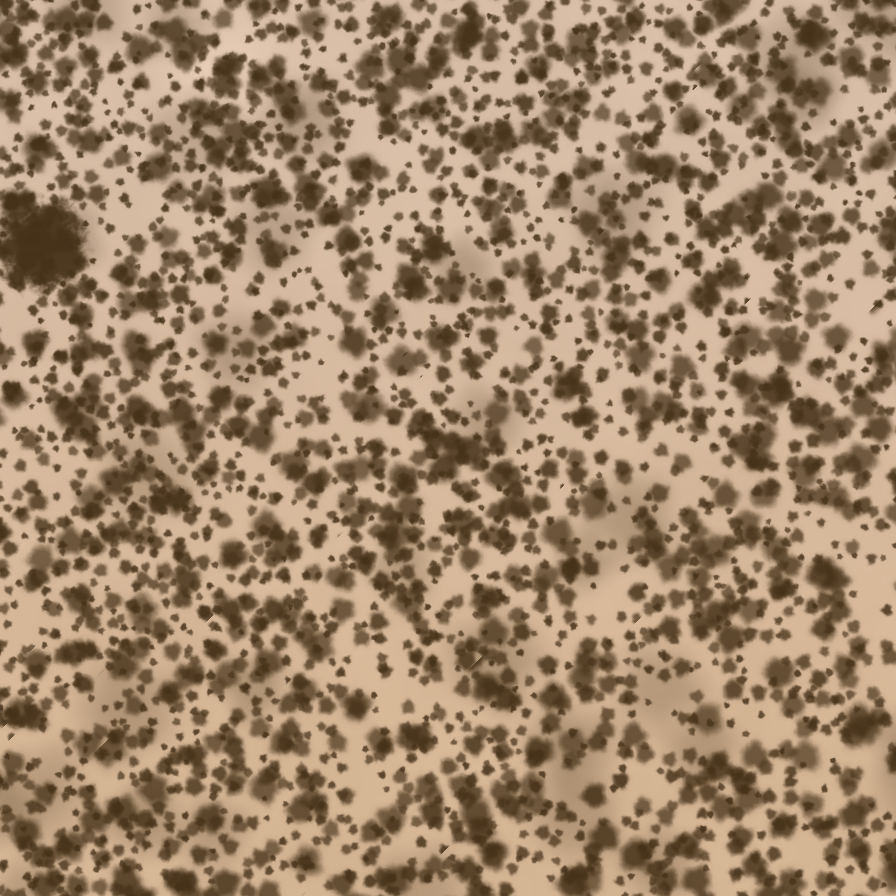
Write a Shadertoy shader that draws this texture.

```glsl
// Soft dark brown specks of mixed size clustered over warm beige paper.

const vec3 PAPER_TOP = vec3(0.85, 0.745, 0.655);
const vec3 PAPER_BOTTOM = vec3(0.835, 0.715, 0.585);
const vec3 SPECK_BROWN = vec3(0.27, 0.19, 0.095);

// Three random values for a cell
vec3 hash3(vec2 cell, float seed) {
    vec3 p = fract(vec3(cell.xyx + seed) * vec3(0.1031, 0.1030, 0.0973));
    p += dot(p, p.yxz + 33.33);
    return fract((p.xxy + p.yzz) * p.zyx);
}

// Smooth drifting variation in about -1..1
float waves(vec2 p) {
    float sum = 0.0;
    float gain = 0.5;
    for (int i = 0; i < 4; i++) {
        sum += gain * sin(p.x + 1.7 * sin(p.y * 0.8)) * cos(p.y + 1.3 * sin(p.x * 0.7));
        p = mat2(1.2, 1.5, -1.5, 1.2) * p + 2.3;
        gain *= 0.6;
    }
    return sum;
}

// Lumpy distance from a speck centre, in units of its radius
float lumpyDistance(vec2 offset, float radius, float phase) {
    float angle = atan(offset.y, offset.x);
    float lumps = 0.08 * sin(3.0 * angle + phase) + 0.06 * sin(5.0 * angle - 2.0 * phase);
    return length(offset) / (radius * (1.0 + lumps));
}

// Share of light let through by one layer of scattered specks;
// radii are fractions of a cell
float speckLayer(vec2 uv, float cells, vec2 radii, float chance, float blur, float ink, float seed) {
    vec2 p = uv * cells;
    vec2 home = floor(p);
    float light = 1.0;
    for (int y = -1; y <= 1; y++) {
        for (int x = -1; x <= 1; x++) {
            vec2 cell = home + vec2(x, y);
            vec3 place = hash3(cell, seed);
            vec3 look = hash3(cell, seed + 57.0);
            float crowd = 1.0 + 0.6 * waves((cell + 0.5) / cells * 19.0);
            if (place.z > chance * crowd) continue;
            float radius = mix(radii.x, radii.y, look.x);
            float d = lumpyDistance(p - cell - place.xy, radius, look.y * 6.2832);
            float core = 1.0 - smoothstep(1.0 - blur, 1.0 + blur, d);
            float halo = 1.0 - smoothstep(0.6, 1.9, d);
            light *= 1.0 - ink * mix(0.7, 1.0, look.z) * core;
            light *= 1.0 - 0.1 * ink * halo;
        }
    }
    return light;
}

// One dense ragged clump
float blot(vec2 uv, vec2 centre, float radius) {
    float ragged = length(uv - centre) / radius + 0.3 * waves(uv * 95.0);
    return 1.0 - smoothstep(0.7, 1.2, ragged);
}

void mainImage(out vec4 fragColor, in vec2 fragCoord) {
    vec2 uv = fragCoord / min(iResolution.x, iResolution.y);

    // Paper with a pale patch and faint mottling
    vec3 color = mix(PAPER_BOTTOM, PAPER_TOP, smoothstep(0.1, 0.9, uv.y));
    color += 0.07 * exp(-220.0 * dot(uv - vec2(0.25, 0.91), uv - vec2(0.25, 0.91)));
    color += 0.018 * waves(uv * 11.0 + 4.0);

    // Finely crinkled coordinates roughen the speck outlines
    vec2 crinkled = uv + 0.0016 * vec2(waves(uv * 210.0), waves(uv.yx * 210.0 + 5.0));

    // Fine specks gather at the upper left, coarse ones at the lower right
    float fine = smoothstep(-0.7, 0.7, uv.y - uv.x);
    float light = speckLayer(crinkled, 26.0, vec2(0.29, 0.42), mix(0.58, 0.4, fine), 0.42, 0.86, 3.0);
    light *= speckLayer(crinkled, 40.0, vec2(0.26, 0.42), 0.56, 0.42, 0.86, 17.0);
    light *= speckLayer(crinkled, 62.0, vec2(0.18, 0.37), mix(0.38, 0.75, fine), 0.45, 0.86, 31.0);

    // Blurred shadows of deeper specks, then the clump
    light *= speckLayer(uv, 9.0, vec2(0.25, 0.40), 0.35, 0.7, 0.24, 43.0);
    light *= 1.0 - 0.93 * blot(uv, vec2(0.05, 0.725), 0.05);

    color = mix(SPECK_BROWN, color, light);
    fragColor = vec4(color, 1.0);
}
```
